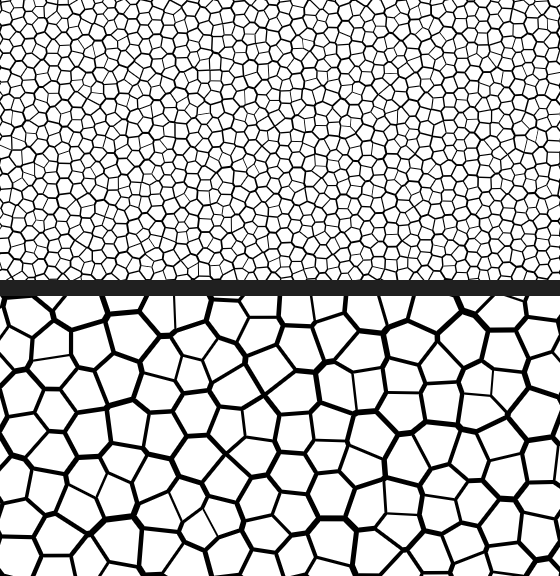
Top: the whole. Bottom: its middle third, enlarged.
This pattern is drawn by a WebGL 1 fragment shader. Its source:

```glsl
precision highp float;

uniform vec2 u_resolution;

const vec2 GRID = vec2(24.0, 21.0);  // columns and rows per canvas height
const float JITTER = 0.58;           // spread of a site inside its grid box
const float SHRINK = 0.108;          // share each cell shrinks towards its site
const vec3 CELL_COLOR = vec3(1.0);
const vec3 WALL_COLOR = vec3(0.0);

vec2 hash2(vec2 p) {
  vec2 q = vec2(dot(p, vec2(127.1, 311.7)), dot(p, vec2(269.5, 183.3)));
  return fract(sin(q) * 43758.5453);
}

// Site near grid position g, relative to it; every second column is half a row up
vec2 siteOffset(vec2 g, vec2 neighbour) {
  float column = floor(g.x) + neighbour.x;
  float stagger = 0.5 * mod(column, 2.0);
  vec2 id = vec2(column, floor(g.y - stagger) + neighbour.y);
  vec2 site = id + 0.5 + JITTER * (hash2(id) - 0.5);
  return (site + vec2(0.0, stagger) - g) / GRID;
}

// Signed distance to the border of the shrunken cell, positive inside
float cellInset(vec2 p) {
  vec2 g = p * GRID;

  // Nearest site
  vec2 nearest = vec2(0.0);
  float nearestSq = 1e3;
  for (int j = -2; j <= 2; j++) {
    for (int i = -2; i <= 2; i++) {
      vec2 site = siteOffset(g, vec2(float(i), float(j)));
      float distSq = dot(site, site);
      if (distSq < nearestSq) {
        nearestSq = distSq;
        nearest = site;
      }
    }
  }

  // Closest wall; its width grows with the gap between the two sites
  float inset = 1e3;
  for (int j = -2; j <= 2; j++) {
    for (int i = -2; i <= 2; i++) {
      vec2 toSite = siteOffset(g, vec2(float(i), float(j))) - nearest;
      float gap = length(toSite);
      if (gap > 1e-4) {
        float along = dot(-nearest, toSite) / gap;
        inset = min(inset, 0.5 * (1.0 - SHRINK) * gap - along);
      }
    }
  }
  return inset;
}

void main() {
  vec2 p = gl_FragCoord.xy / u_resolution.y;
  float inside = clamp(cellInset(p) * u_resolution.y + 0.5, 0.0, 1.0);
  gl_FragColor = vec4(mix(WALL_COLOR, CELL_COLOR, inside), 1.0);
}
```
